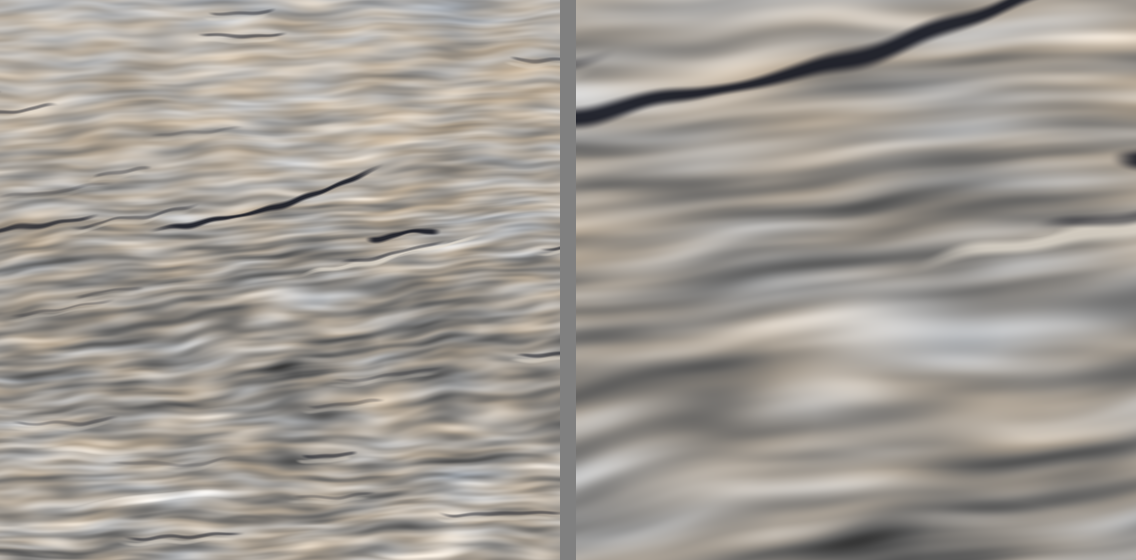
Left, the full canvas; right, a detail of the centre.
This texture is drawn by a Shadertoy shader. Its source:

```glsl
// Weathered grey-beige stone, drawn as wind-swept streaks that tilt gently upward.
// Stretched gradient noise makes the grain; tapered strokes add cracks and pale lips.

float hash(vec2 p) {
    vec3 q = fract(p.xyx * vec3(0.1031, 0.1030, 0.0973));
    q += dot(q, q.yzx + 33.33);
    return fract((q.x + q.y) * q.z);
}

float cornerSlope(vec2 cell, vec2 offset) {
    float angle = 6.2832 * hash(cell + 57.0);
    return dot(vec2(cos(angle), sin(angle)), offset);
}

float gradientNoise(vec2 p) {
    vec2 i = floor(p), f = fract(p);
    vec2 u = f * f * f * (f * (f * 6.0 - 15.0) + 10.0);
    vec2 e = vec2(1, 0);
    return mix(mix(cornerSlope(i, f), cornerSlope(i + e.xy, f - e.xy), u.x),
               mix(cornerSlope(i + e.yx, f - e.yx), cornerSlope(i + 1.0, f - 1.0), u.x), u.y);
}

// Coverage of a sagging, ragged line from a to b that tapers at both ends
float stroke(vec2 p, vec2 a, vec2 b, float sag, float width) {
    float t = clamp((p.x - a.x) / (b.x - a.x), 0.0, 1.0);
    float taper = 4.0 * t * (1.0 - t);
    float rough = gradientNoise(vec2(p.x * 17.0, a.y * 91.0 + 3.0));
    float middle = mix(a.y, b.y, t) - sag * taper + 0.010 * rough;
    float thickness = width * sqrt(taper) * (0.8 + 1.3 * gradientNoise(vec2(p.x * 13.0, a.y * 47.0)));
    float cover = 1.0 - smoothstep(thickness * 0.3, thickness + 0.0035, abs(p.y - middle));
    return cover * smoothstep(0.0, 0.5, taper);
}

void mainImage(out vec4 fragColor, in vec2 fragCoord) {
    vec2 p = fragCoord / iResolution.xy;

    // Bend the grain: steepest in the middle, nearly level at top and bottom
    float bell = exp(-pow((p.y - 0.48) * 3.6, 2.0));
    vec2 q = p;
    q.y -= p.x * (0.02 + 0.09 * bell);
    q.y += 0.022 * gradientNoise(p * vec2(4, 7)) + 0.007 * gradientNoise(p * vec2(11, 19) + 5.0);

    // Layers of grain, from broad patches to thin streaks
    float broad = gradientNoise(q * vec2(3, 8) + 11.0);
    float patches = gradientNoise(q * vec2(7, 24) + 23.0);
    float streaks = gradientNoise(q * vec2(6.5, 52) + 37.0);
    float threads = gradientNoise(q * vec2(13, 95) + 71.0);
    float relief = gradientNoise(q * vec2(4.5, 44) + 90.0)
                 - gradientNoise(q * vec2(4.5, 44) + vec2(90.0, 90.45));

    // Light top, darker band below the middle
    float tone = 0.63 + 0.06 * smoothstep(0.5, 0.95, p.y);
    tone -= 0.045 * exp(-pow((p.y - 0.37) * 5.5, 2.0));
    float contrast = mix(1.15, 0.7, smoothstep(0.5, 0.9, p.y));
    tone += contrast * (0.10 * broad + 0.13 * patches + 0.20 * streaks + 0.17 * threads + 0.13 * relief);

    // Dark mottling right of centre
    vec2 away = (p - vec2(0.64, 0.40)) * vec2(2.8, 6.5);
    tone -= exp(-dot(away, away)) * (0.02 + 0.20 * max(0.0, gradientNoise(q * vec2(11, 23) + 8.0)));

    // Crisp pale ridges, mostly low and to the right
    float ridge = gradientNoise(q * vec2(3.4, 36) + 140.0);
    float ridgeArea = smoothstep(0.5, 0.1, p.y) + 0.5 * bell * p.x;
    tone += ridgeArea * (0.19 * smoothstep(0.24, 0.46, ridge) - 0.11 * smoothstep(0.22, 0.46, -ridge));

    // Scattered hairline cracks, each with a pale lip beneath
    float dark = 0.0, pale = 0.0;
    for (int i = 0; i < 22; i++) {
        float n = float(i);
        vec2 a = vec2(hash(vec2(n, 3)) * 1.15 - 0.15, (n + hash(vec2(n, 9))) / 22.0);
        float span = mix(0.08, 0.24, hash(vec2(n, 17)));
        float rise = span * mix(0.02, 0.18, exp(-pow((a.y - 0.55) * 4.0, 2.0)));
        vec2 b = a + vec2(span, rise);
        float strength = mix(0.2, 0.65, hash(vec2(n, 29)));
        dark = max(dark, strength * stroke(p, a, b, 0.003, 0.002));
        pale = max(pale, strength * stroke(p + vec2(0.01, 0.009), a, b, 0.003, 0.0025));
    }

    // The long main crack, a short gash and the bright edge below it
    dark = max(dark, stroke(p, vec2(0.26, 0.592), vec2(0.69, 0.707), 0.024, 0.0052));
    dark = max(dark, stroke(p, vec2(0.65, 0.573), vec2(0.79, 0.589), 0.0, 0.0075));
    dark = max(dark, 0.75 * stroke(p, vec2(-0.06, 0.583), vec2(0.18, 0.617), 0.004, 0.003));
    pale = max(pale, stroke(p, vec2(0.53, 0.508), vec2(0.87, 0.584), 0.004, 0.005));

    // Warm beige mixed with cool grey fringes
    float warmth = 0.9 + 1.1 * gradientNoise(q * vec2(5, 13) + 200.0)
                 + 1.8 * gradientNoise(q * vec2(8, 48) + 170.0);
    warmth += 0.35 * exp(-pow((p.y - 0.83) * 9.0, 2.0)) - 0.5 * smoothstep(0.93, 1.0, p.y);
    warmth *= smoothstep(0.30, 0.66, tone);
    vec3 color = vec3(tone) + warmth * vec3(0.032, 0.005, -0.030);

    color = mix(color, vec3(0.91, 0.88, 0.83), 0.75 * pale);
    color = mix(color, vec3(0.09, 0.10, 0.14), 0.92 * dark);
    fragColor = vec4(clamp(color, 0.0, 1.0), 1.0);
}
```
